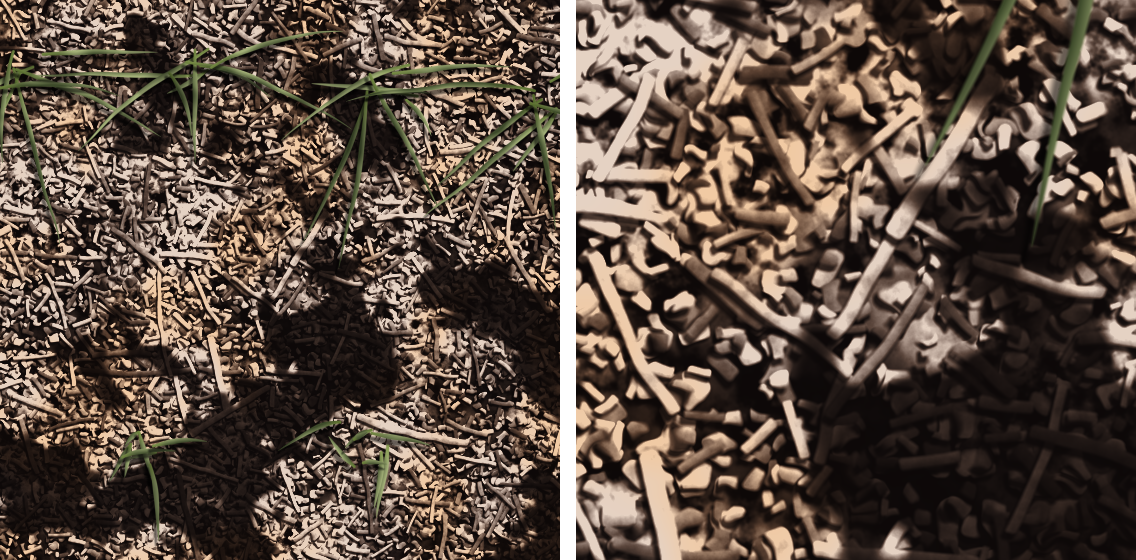
Left, the full canvas; right, a detail of the centre.
A Shadertoy shader for this texture:

```glsl
#define SOFT 0.0014
#define LEAN -0.35
#define SHADOW_SHIFT vec2(-0.0022, -0.0034)
#define SHADE_DEPTH 0.14
#define TUFTS 6
#define BLADES 8
#define BLADE_WIDTH 0.0064
#define SOIL_DARK vec3(0.050, 0.033, 0.032)
#define SOIL_BROWN vec3(0.35, 0.265, 0.222)
#define STRAW_TAN vec3(0.62, 0.53, 0.475)
#define STRAW_PALE vec3(0.87, 0.785, 0.715)

vec4 hash4(vec2 p) {
    vec4 q = fract(p.xyxy * vec4(0.1031, 0.1030, 0.0973, 0.1099));
    q += dot(q, q.wzxy + 33.33);
    return fract((q.xxyz + q.yzzw) * q.zywx);
}

float noise(vec2 p) {
    vec2 cell = floor(p), f = fract(p);
    f = f * f * (3.0 - 2.0 * f);
    float low = mix(hash4(cell).x, hash4(cell + vec2(1, 0)).x, f.x);
    float high = mix(hash4(cell + vec2(0, 1)).x, hash4(cell + vec2(1, 1)).x, f.x);
    return mix(low, high, f.y);
}

float fbm(vec2 p) {
    float sum = 0.0, gain = 0.53;
    for (int i = 0; i < 4; i++) {
        sum += gain * noise(p);
        p = mat2(1.6, 1.2, -1.2, 1.6) * p + 7.3;
        gain *= 0.5;
    }
    return sum;
}

float roundBox(vec2 p, vec2 size) {
    float corner = 0.6 * min(size.x, size.y);
    vec2 d = abs(p) - size + corner;
    return length(max(d, 0.0)) + min(max(d.x, d.y), 0.0) - corner;
}

// Lays one grid of lit pieces with cast shadows over the tone below.
// Sizes are in cells: min and max half length, min and max half width.
float scatter(float tone, vec2 p, float scale, vec4 sizes, float amount, float seed) {
    vec2 grid = p * scale + seed * 31.7;
    vec2 home = floor(grid);
    for (int j = -1; j <= 1; j++)
    for (int i = -1; i <= 1; i++) {
        vec2 cell = home + vec2(i, j);
        vec4 place = hash4(cell + 19.1 * seed);
        vec4 look = hash4(cell + 19.1 * seed + 71.7);
        if (place.w > amount) continue;
        float turn = place.z * 2.0 - 1.0;
        float angle = LEAN + 1.57 * turn * mix(abs(turn), 1.0, 0.5);
        vec2 along = vec2(cos(angle), sin(angle));
        mat2 toLocal = mat2(along.x, -along.y, along.y, along.x);
        vec2 size = mix(sizes.xz, sizes.yw, look.xy);
        vec2 offset = grid - cell - place.xy;
        vec2 q = toLocal * offset;
        vec2 s = toLocal * (offset - SHADOW_SHIFT * scale);
        float bend = (look.w - 0.5) * 0.25;
        q.y += bend * q.x * q.x;
        s.y += bend * s.x * s.x;
        float body = roundBox(q, size) / scale;
        float shadow = roundBox(s, size) / scale;
        tone *= 1.0 - 0.84 * (1.0 - smoothstep(-0.001, 0.0025, shadow));
        float side = clamp(q.y / size.y, -1.0, 1.0) * along.x;
        float lit = mix(0.32, 1.38, look.z) * (0.86 + 0.34 * side);
        tone = mix(tone, lit, 1.0 - smoothstep(-SOFT, SOFT, body));
    }
    return tone;
}

vec3 earthColor(float tone) {
    vec3 color = mix(SOIL_DARK, SOIL_BROWN, clamp(tone / 0.4, 0.0, 1.0));
    color = mix(color, STRAW_TAN, clamp((tone - 0.4) / 0.3, 0.0, 1.0));
    return mix(color, STRAW_PALE, clamp((tone - 0.7) / 0.35, 0.0, 1.15));
}

// Returns signed distance, position along and signed position across a blade.
vec3 blade(vec2 p, float angle, float len, float bend) {
    vec2 along = vec2(cos(angle), sin(angle));
    vec2 q = vec2(dot(p, along), dot(p, vec2(-along.y, along.x)));
    float t = clamp(q.x / len, 0.0, 1.0);
    float across = q.y - bend * len * t * t;
    float width = BLADE_WIDTH * pow(1.0 - t, 0.6) * (0.4 + 0.6 * smoothstep(0.0, 0.4, t));
    float d = length(vec2(q.x - t * len, across)) - width;
    return vec3(d, t, across / BLADE_WIDTH);
}

vec3 addGrass(vec3 color, vec2 p, float sun) {
    p += 0.012 * (vec2(noise(p * 12.0), noise(p * 12.0 + 9.0)) - 0.5);
    for (int i = 0; i < TUFTS; i++) {
        float id = float(i);
        vec4 spot = hash4(vec2(id, 5.0));
        bool tall = i < 4;
        vec2 root = vec2(fract(0.05 + 0.31 * id), tall ? 0.83 : 0.13) + vec2(0.08, 0.16) * (spot.xy - 0.5);
        for (int k = 0; k < BLADES; k++) {
            vec4 h = hash4(vec2(id * 13.0 + 3.0, float(k) + 41.0));
            float angle = -1.55 + 4.6 * ((float(k) + 2.4 * h.x - 0.7) / float(BLADES) - 0.5);
            float len = mix(0.07, 0.34, h.y) * (tall ? 1.0 : 0.4);
            float bend = -0.15 * cos(angle) + 0.4 * (h.z - 0.5);
            vec2 q = p - root - vec2(0.12, 0.08) * (h.wz - 0.5);
            vec3 b = blade(q, angle, len, bend);
            float shadow = blade(q - 2.5 * SHADOW_SHIFT, angle, len, bend).x;
            color *= 1.0 - 0.55 * (1.0 - smoothstep(-0.002, 0.004, shadow));
            float light = 0.1 + 0.6 * h.w + 0.5 * b.z + 0.8 * (noise(p * 30.0) - 0.4);
            vec3 green = mix(vec3(0.24, 0.29, 0.165), vec3(0.64, 0.69, 0.47), clamp(light, 0.0, 1.0));
            green = mix(green, vec3(0.44, 0.55, 0.19), 0.5 * (1.0 - smoothstep(0.0, 0.3, b.y)));
            color = mix(color, green * mix(0.8, 1.0, sun), 1.0 - smoothstep(-SOFT, SOFT, b.x));
        }
    }
    return color;
}

void mainImage(out vec4 fragColor, in vec2 fragCoord) {
    vec2 p = fragCoord / iResolution.y;

    // Broad shade with torn edges, stretched along a falling diagonal
    vec2 slope = vec2(0.8 * p.x - 0.6 * p.y, 0.6 * p.x + 0.8 * p.y);
    float cover = fbm(slope * vec2(4.0, 7.0) + 4.0) + 0.16 * (noise(p * 38.0) - 0.5);
    float sun = smoothstep(0.37, 0.445, cover);

    // Crumbly clumps of bare soil under the loose pieces
    float clump = smoothstep(0.36, 0.62, fbm(p * 7.0 + 21.0));
    float crumb = smoothstep(0.30, 0.72, fbm(p * 62.0));
    float tone = mix(0.10, 1.15, clump) * crumb;

    // Crumbs with ragged outlines
    vec2 ragged = p + 0.008 * (vec2(noise(p * 90.0), noise(p * 90.0 + 37.0)) - 0.5);
    tone = scatter(tone, ragged, 34.0, vec4(0.18, 0.44, 0.13, 0.28), 0.75, 1.0);
    tone = scatter(tone, ragged, 50.0, vec4(0.20, 0.50, 0.12, 0.27), 0.78, 2.0);
    tone = scatter(tone, ragged, 68.0, vec4(0.18, 0.52, 0.12, 0.27), 0.70, 3.0);

    // Straw from short chips to long stalks
    vec2 wavy = p + 0.004 * (vec2(noise(p * 40.0), noise(p * 40.0 + 17.0)) - 0.5);
    tone = scatter(tone, wavy, 30.0, vec4(0.30, 0.70, 0.06, 0.12), 0.60, 4.0);
    tone = scatter(tone, wavy, 15.0, vec4(0.35, 0.80, 0.035, 0.065), 0.58, 5.0);
    tone = scatter(tone, wavy, 7.0, vec4(0.35, 0.75, 0.016, 0.045), 0.28, 6.0);

    // Surface grain, hollows, shade and warm or cool tint
    tone *= 0.62 + 0.80 * fbm(p * 140.0);
    tone *= 0.52 + 1.15 * fbm(p * 9.0 + 3.0);
    tone *= mix(SHADE_DEPTH, 1.16 + 0.12 * clump, sun);
    vec3 tint = mix(vec3(1.04, 0.96, 0.85), vec3(0.99, 1.0, 1.02), smoothstep(0.25, 0.65, fbm(p * 9.0)));
    vec3 color = addGrass(earthColor(tone) * tint, p, sun);
    fragColor = vec4(clamp(color, 0.0, 1.0), 1.0);
}
```
